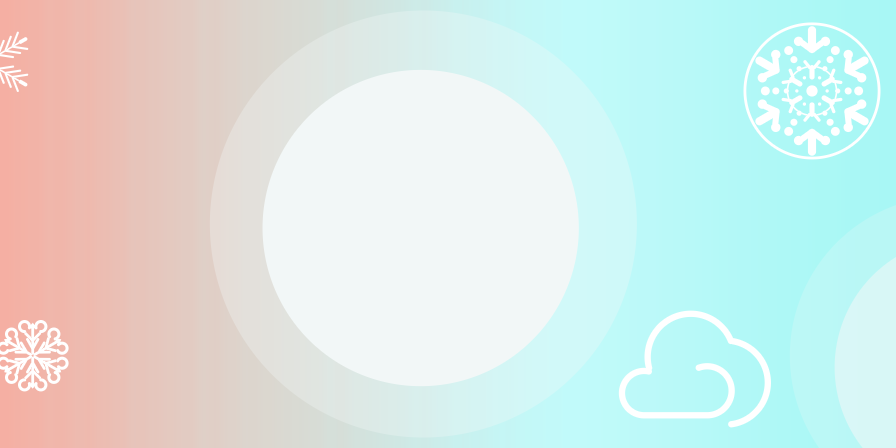
Reproduce this background procedurally as a WebGL 1 fragment shader.

```glsl
precision highp float;
// Winter backdrop: coral to aqua gradient, pale haloed discs, white snowflakes and a line cloud.
uniform vec2 u_resolution;

// Antialiased coverage of a signed distance given in canvas heights
float cover(float d) {
  return clamp(0.5 - d * u_resolution.y, 0.0, 1.0);
}

float segment(vec2 p, vec2 a, vec2 b) {
  vec2 ab = b - a;
  return length(p - a - ab * clamp(dot(p - a, ab) / dot(ab, ab), 0.0, 1.0));
}

// Distance to a circular arc centred on angle mid, reaching halfSpan to both sides
float arc(vec2 p, float radius, float mid, float halfSpan) {
  float c = cos(mid), s = sin(mid);
  p = vec2(c * p.x + s * p.y, abs(c * p.y - s * p.x));
  vec2 end = radius * vec2(cos(halfSpan), sin(halfSpan));
  return atan(p.y, p.x) > halfSpan ? length(p - end) : abs(length(p) - radius);
}

// Six-fold mirrored symmetry, with an arm along +y
vec2 foldSix(vec2 p) {
  float a = mod(atan(p.x, p.y) + 0.5235988, 1.0471976) - 0.5235988;
  return length(p) * vec2(abs(sin(a)), cos(a));
}

float slope(float i) {
  return fract(sin(i * 12.99) * 437.58) * 2.0 - 1.0;
}

// One-dimensional gradient noise
float gradientNoise(float x) {
  float i = floor(x), f = x - i;
  return mix(slope(i) * f, slope(i + 1.0) * (f - 1.0), f * f * (3.0 - 2.0 * f));
}

vec3 backdrop(float x) {
  x += 0.06 * gradientNoise(x * 32.0);
  vec3 color = mix(vec3(0.965, 0.68, 0.63), vec3(0.91, 0.76, 0.72), smoothstep(-0.1, 0.4, x));
  color = mix(color, vec3(0.86, 0.84, 0.81), smoothstep(0.2, 0.65, x));
  color = mix(color, vec3(0.76, 0.98, 0.98), smoothstep(0.5, 1.3, x));
  return mix(color, vec3(0.66, 0.97, 0.96), smoothstep(1.2, 2.0, x));
}

float cloud(vec2 p) {
  float d = arc(p - vec2(-0.4, -0.19), 0.19, 3.04, 1.68);
  d = min(d, arc(p - vec2(0.0, 0.12), 0.37, 1.89, 1.51));
  d = min(d, arc(p - vec2(0.3, -0.1), 0.36, -0.02, 1.42));
  d = min(d, arc(p - vec2(0.14, -0.17), 0.21, 0.17, 1.75));
  return min(d, segment(p, vec2(-0.4, -0.38), vec2(0.14, -0.38))) - 0.027;
}

float medallion(vec2 p) {
  float r = length(p);
  float d = min(abs(r - 0.575) - 0.012, abs(r - 0.21) - 0.007);
  d = min(d, r - 0.048);
  p = foldSix(p);
  // Tridents and inner petals
  d = min(d, segment(p, vec2(0.0, 0.36), vec2(0.0, 0.52)) - 0.035);
  d = min(d, segment(p, vec2(0.0, 0.35), vec2(0.11, 0.43)) - 0.026);
  d = min(d, length(p - vec2(0.115, 0.425)) - 0.04);
  d = min(d, segment(p, vec2(0.0, 0.12), vec2(0.0, 0.2)) - 0.022);
  d = min(d, segment(p, vec2(0.02, 0.2), vec2(0.06, 0.25)) - 0.014);
  // Beads growing outwards between the arms
  for (int i = 0; i < 4; i++) {
    float k = float(i);
    d = min(d, length(p - vec2(0.5, 0.866) * (0.13 + 0.09 * k)) - 0.014 - 0.008 * k);
  }
  return d;
}

float curledFlake(vec2 p) {
  p = foldSix(p);
  float d = segment(p, vec2(0.0, 0.02), vec2(0.0, 0.24)) - 0.012;
  d = min(d, segment(p, vec2(0.0, 0.06), vec2(0.045, 0.14)) - 0.012);
  d = min(d, segment(p, vec2(0.0, 0.13), vec2(0.06, 0.19)) - 0.012);
  d = min(d, arc(p - vec2(0.07, 0.25), 0.043, 0.9, 2.5) - 0.013);
  return min(d, dot(abs(p - vec2(0.0, 0.25)), vec2(0.7)) - 0.022);
}

float branchedFlake(vec2 p) {
  p = foldSix(p);
  float d = segment(p, vec2(0.0), vec2(0.0, 0.34)) - 0.007;
  for (int i = 0; i < 3; i++) {
    float y = 0.12 + 0.07 * float(i);
    d = min(d, segment(p, vec2(0.0, y), vec2(0.08, y + 0.1)) - 0.009);
  }
  return min(d, segment(p, vec2(0.0, 0.34), vec2(0.0, 0.39)) - 0.016);
}

void main() {
  vec2 p = gl_FragCoord.xy / u_resolution.y;
  p.x += 1.0 - 0.5 * u_resolution.x / u_resolution.y;
  vec3 color = backdrop(p.x);

  // Discs with translucent halos
  vec3 pale = vec3(0.95, 0.97, 0.97);
  color = mix(color, pale, 0.32 * cover(length(p - vec2(0.945, 0.5)) - 0.4766));
  color = mix(color, pale, cover(length(p - vec2(0.939, 0.491)) - 0.353));
  color = mix(color, pale, 0.22 * cover(length(p - vec2(2.12, 0.206)) - 0.357));
  color = mix(color, pale, 0.55 * cover(length(p - vec2(2.153, 0.18)) - 0.29));

  // White ornaments share one enlarged local scale
  float d = cloud((p - vec2(1.542, 0.172)) * 3.84);
  d = min(d, medallion((p - vec2(1.8125, 0.797)) * 3.84));
  d = min(d, curledFlake((p - vec2(0.073, 0.206)) * 3.84));
  d = min(d, branchedFlake((p - vec2(-0.031, 0.862)) * 3.84));
  gl_FragColor = vec4(mix(color, vec3(1.0), cover(d / 3.84)), 1.0);
}
```
